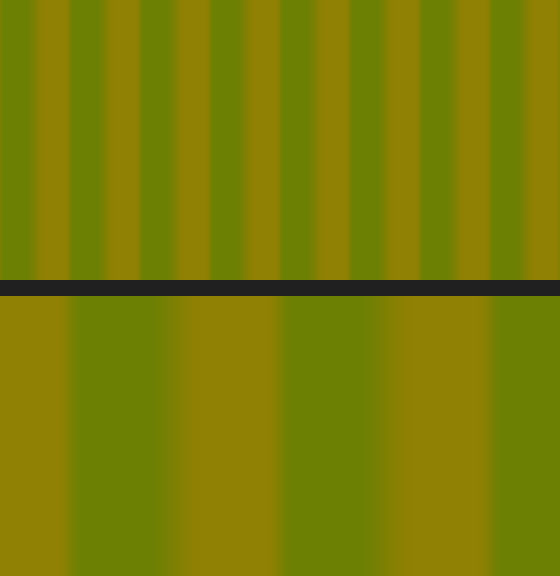
Top: the whole. Bottom: its middle third, enlarged.
Reproduce this pattern procedurally as a WebGL 1 fragment shader.

```glsl
precision highp float;

uniform vec2 u_resolution;

const float REPEATS = 8.0;        // green and ochre pairs across the canvas
const float OCHRE_START = 0.5;    // left edge of ochre within one repeat
const float OCHRE_END = 1.0;      // right edge of ochre within one repeat
const float START_SOFTNESS = 0.13; // half width of the left blend, in repeats
const float END_SOFTNESS = 0.06;  // half width of the right blend, in repeats
const vec3 GREEN = vec3(0.424, 0.502, 0.010);
const vec3 OCHRE = vec3(0.563, 0.502, 0.010);

// Soft step across an edge, never narrower than one pixel
float softStep(float distanceToEdge, float softness) {
  float width = max(softness, REPEATS / u_resolution.x);
  return smoothstep(-width, width, distanceToEdge);
}

// Ochre coverage within one repeat, with a softer left side
float ochreStripe(float phase) {
  // Shift the wrap point into the middle of the green stripe
  float position = fract(phase - 0.25) + 0.25;
  float entering = softStep(position - OCHRE_START, START_SOFTNESS);
  float leaving = softStep(OCHRE_END - position, END_SOFTNESS);
  return entering * leaving;
}

void main() {
  float phase = gl_FragCoord.x / u_resolution.x * REPEATS;
  gl_FragColor = vec4(mix(GREEN, OCHRE, ochreStripe(phase)), 1.0);
}
```
